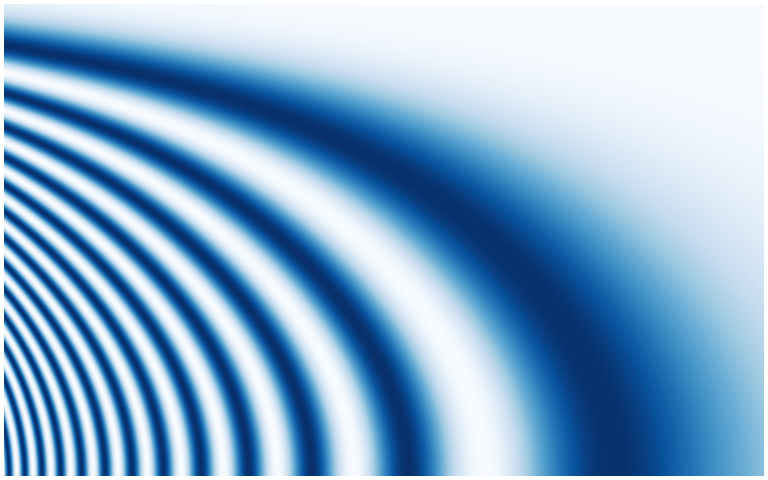
This background is drawn by a Shadertoy shader. Its source:

```glsl
const float PI = 3.14159265;
const float MARGIN = 0.0083;        // frame width, in canvas heights
const float FRINGE_COUNT = 25.7;    // half-waves at the lower left corner
const float DECAY_X = 4.04;         // exponential falloff to the right
const float DECAY_Y = 2.63;         // gaussian falloff upwards
const float STEEPEN_Y = 2.2;        // extra falloff near the top
const vec3 FRAME_COLOR = vec3(1.0);

// Evenly spaced stops from pale to deep blue
const int STOPS = 9;
const vec3 BLUES[STOPS] = vec3[STOPS](
    vec3(0.969, 0.984, 1.000),
    vec3(0.871, 0.922, 0.969),
    vec3(0.776, 0.859, 0.937),
    vec3(0.620, 0.792, 0.882),
    vec3(0.420, 0.682, 0.839),
    vec3(0.259, 0.573, 0.776),
    vec3(0.129, 0.443, 0.710),
    vec3(0.031, 0.318, 0.612),
    vec3(0.031, 0.188, 0.420));

vec3 blueRamp(float t) {
    float s = clamp(t, 0.0, 1.0) * float(STOPS - 1);
    int i = min(int(s), STOPS - 2);
    return mix(BLUES[i], BLUES[i + 1], s - float(i));
}

// Phase falls off separately along each axis
float fringePhase(vec2 p) {
    float w = p.y * p.y;
    float falloff = DECAY_X * p.x + w * (DECAY_Y + STEEPEN_Y * w * w * w);
    return PI * FRINGE_COUNT * exp(-falloff);
}

void mainImage(out vec4 fragColor, in vec2 fragCoord) {
    vec2 pos = fragCoord / iResolution.y;
    vec2 size = vec2(iResolution.x / iResolution.y, 1.0);
    float pixel = 1.0 / iResolution.y;

    // Interference bands
    vec2 plot = clamp((pos - MARGIN) / (size - 2.0 * MARGIN), 0.0, 1.0);
    float band = 0.5 - 0.5 * cos(fringePhase(plot));
    vec3 color = blueRamp(band);

    // White frame
    vec2 edge = min(pos, size - pos) - MARGIN;
    float inside = smoothstep(-0.5 * pixel, 0.5 * pixel, min(edge.x, edge.y));
    fragColor = vec4(mix(FRAME_COLOR, color, inside), 1.0);
}
```
